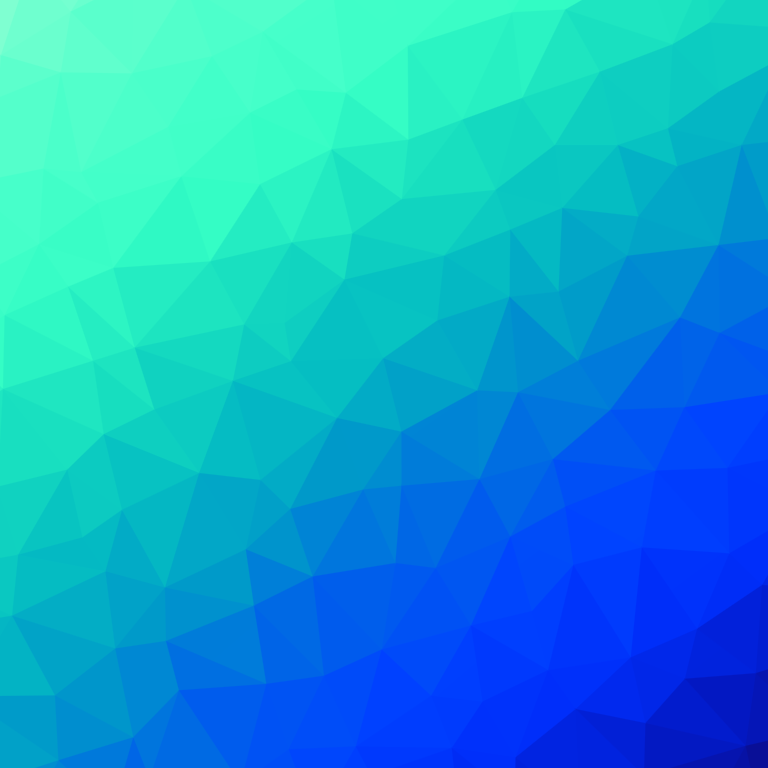
This background is drawn by a Shadertoy shader. Its source:

```glsl
// Low-poly gradient: a tilted, jittered grid is split into triangles, and each
// facet takes one flat colour from a diagonal ramp running from pale mint at
// the upper left through teal and azure to navy at the lower right.

#define CELLS 11.0          // grid cells across the canvas
#define TILT 0.31           // grid rotation in radians
#define JITTER 0.68         // vertex wander, in cells
#define FACET_VARIATION 0.05 // random ramp shift per facet
#define RAMP_SLOPE 0.66     // horizontal weight of the gradient
#define RAMP_BEND 0.10      // lightening towards the lower left
#define RAMP_STEP 0.15      // ramp distance between colour stops
#define EDGE_SOFTNESS 1.2   // facet edge width, relative to one sample

const vec3 RAMP[12] = vec3[12](
    vec3(0.50, 1.00, 0.82), vec3(0.35, 1.00, 0.80), vec3(0.27, 1.00, 0.79),
    vec3(0.20, 0.99, 0.77), vec3(0.09, 0.87, 0.75), vec3(0.02, 0.75, 0.76),
    vec3(0.00, 0.60, 0.79), vec3(0.00, 0.40, 0.90), vec3(0.00, 0.26, 1.00),
    vec3(0.00, 0.18, 0.98), vec3(0.01, 0.10, 0.78), vec3(0.04, 0.05, 0.55));

float hash(vec2 p) {
    return fract(sin(dot(p, vec2(127.1, 311.7))) * 43758.545);
}

// Jittered grid vertex
vec2 meshVertex(vec2 id) {
    vec2 wander = vec2(hash(id), hash(id + 57.3)) - 0.5;
    return id + JITTER * wander;
}

// Colour at a ramp position, interpolated between evenly spaced stops
vec3 rampColor(float s) {
    float x = clamp(s / RAMP_STEP, 0.0, 10.999);
    int i = int(x);
    return mix(RAMP[i], RAMP[i + 1], fract(x));
}

// Ramp position on the canvas, with a gentle bend near the bottom
float rampPosition(vec2 uv) {
    float down = 1.0 - uv.y;
    float bend = RAMP_BEND * pow(max(down, 0.0), 4.0) * (1.0 - 0.5 * uv.x);
    return RAMP_SLOPE * uv.x + down - bend;
}

// Signed distance to the line a-b, positive on its right
float edgeDistance(vec2 p, vec2 a, vec2 b) {
    vec2 e = b - a;
    return dot(p - a, vec2(e.y, -e.x)) / max(length(e), 1e-4);
}

// Facet colour in rgb, weighted by its coverage in alpha
vec4 facet(vec2 p, vec2 a, vec2 b, vec2 c, mat2 tilt, float softness) {
    float d = max(edgeDistance(p, a, b),
                  max(edgeDistance(p, b, c), edgeDistance(p, c, a)));
    float coverage = clamp(0.5 - d / softness, 0.0, 1.0);
    vec2 center = (a + b + c) / 3.0;
    float s = rampPosition(tilt * center / CELLS);
    s += FACET_VARIATION * (hash(center) - 0.5);
    return vec4(rampColor(s), 1.0) * coverage;
}

void mainImage(out vec4 fragColor, in vec2 fragCoord) {
    vec2 uv = fragCoord / iResolution.xy;
    mat2 tilt = mat2(cos(TILT), sin(TILT), -sin(TILT), cos(TILT));
    vec2 p = uv * tilt * CELLS;
    float softness = EDGE_SOFTNESS * CELLS / min(iResolution.x, iResolution.y);

    // Faint base keeps any uncovered sliver on the ramp
    vec4 sum = vec4(rampColor(rampPosition(uv)), 1.0) * 1e-3;

    // Nearby quads, each split along its shorter diagonal
    for (int j = -1; j <= 1; j++) {
        for (int i = -1; i <= 1; i++) {
            vec2 id = floor(p) + vec2(i, j);
            vec2 a = meshVertex(id);
            vec2 b = meshVertex(id + vec2(1.0, 0.0));
            vec2 c = meshVertex(id + vec2(1.0, 1.0));
            vec2 d = meshVertex(id + vec2(0.0, 1.0));
            if (distance(a, c) < distance(b, d)) {
                sum += facet(p, a, b, c, tilt, softness);
                sum += facet(p, a, c, d, tilt, softness);
            } else {
                sum += facet(p, a, b, d, tilt, softness);
                sum += facet(p, b, c, d, tilt, softness);
            }
        }
    }
    fragColor = vec4(sum.rgb / sum.a, 1.0);
}
```
